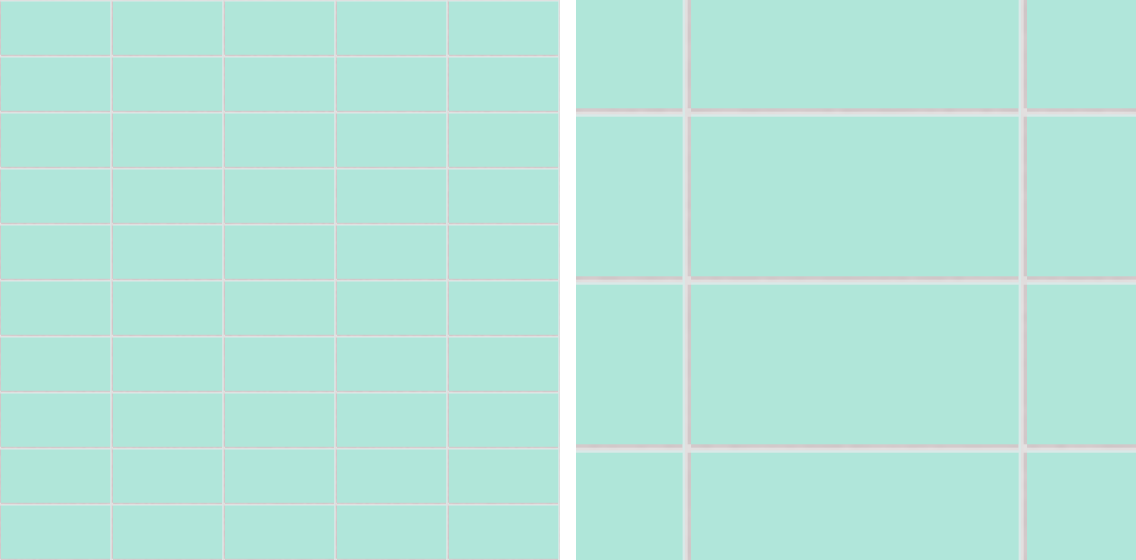
Left: the whole. Right: its middle third, enlarged.
This pattern is drawn by a Shadertoy shader. Its source:

```glsl
// Mint wall tiles in a straight stack, with thin bevelled pale grout joints.

const vec2  TILES        = vec2(5.0, 10.0);        // repeats across and down
const vec3  TILE_COLOR   = vec3(0.690, 0.902, 0.853);
const vec3  LIT_COLOR    = vec3(0.850, 0.912, 0.908);
const vec3  GROUT_COLOR  = vec3(0.885, 0.872, 0.872);
const vec3  SHADOW_COLOR = vec3(0.825, 0.785, 0.790);

// Joint cross-section, in canvas widths from the cell border.
const float LIT_START    = -0.0032;
const float GROUT_START  = -0.0018;
const float SHADOW_START = -0.0002;
const float SHADOW_END   =  0.0018;
const vec2  JOINT_SHIFT  = vec2(0.0, 0.0004);

const float TILE_VARIATION  = 0.004;
const float GROUT_VARIATION = 0.025;
const float GROUT_GRAIN     = 180.0;               // noise cells per canvas

float hash(vec2 p) {
    vec3 q = fract(vec3(p.xyx) * 0.1031);
    q += dot(q, q.yzx + 33.33);
    return fract((q.x + q.y) * q.z);
}

float valueNoise(vec2 p) {
    vec2 cell = floor(p);
    vec2 f = fract(p);
    f = f * f * (3.0 - 2.0 * f);
    return mix(mix(hash(cell), hash(cell + vec2(1.0, 0.0)), f.x),
               mix(hash(cell + vec2(0.0, 1.0)), hash(cell + 1.0), f.x), f.y);
}

// Share of a pixel centred at s that lies between two edges.
float bandCoverage(float s, float start, float end, float pixel) {
    float overlap = min(s + 0.5 * pixel, end) - max(s - 0.5 * pixel, start);
    return clamp(overlap / pixel, 0.0, 1.0);
}

// Lays the lit edge, grout and shadow of one joint over the base colour.
vec3 layJoint(vec3 base, float s, float pixel, float crossing, float grain) {
    float lit    = bandCoverage(s, LIT_START, GROUT_START, pixel);
    float grout  = bandCoverage(s, GROUT_START, SHADOW_START, pixel);
    float shadow = bandCoverage(s, SHADOW_START, SHADOW_END, pixel);
    vec3 shadowColor = mix(SHADOW_COLOR, GROUT_COLOR, crossing);
    return base * (1.0 - lit - grout - shadow)
         + LIT_COLOR * lit
         + (GROUT_COLOR + 0.5 * grain) * grout
         + (shadowColor + grain) * shadow;
}

void mainImage(out vec4 fragColor, in vec2 fragCoord) {
    vec2 uv = fragCoord / iResolution.xy;
    vec2 pixel = 1.0 / iResolution.xy;

    // Signed offset from the nearest joint on each axis.
    vec2 offset = uv - floor(uv * TILES + 0.5) / TILES - JOINT_SHIFT;

    // Glazed face, with a faint tone shift per tile.
    float tone = hash(floor(uv * TILES) + 7.0) - 0.5;
    vec3 color = TILE_COLOR + TILE_VARIATION * tone;

    // Horizontal joints first, vertical joints on top.
    float grain = GROUT_VARIATION * (valueNoise(uv * GROUT_GRAIN) - 0.5);
    float acrossX = bandCoverage(offset.x, LIT_START, SHADOW_END, pixel.x);
    float acrossY = bandCoverage(offset.y, LIT_START, SHADOW_END, pixel.y);
    color = layJoint(color, offset.y, pixel.y, acrossX, grain);
    color = layJoint(color, offset.x, pixel.x, acrossY, grain);

    fragColor = vec4(color, 1.0);
}
```
